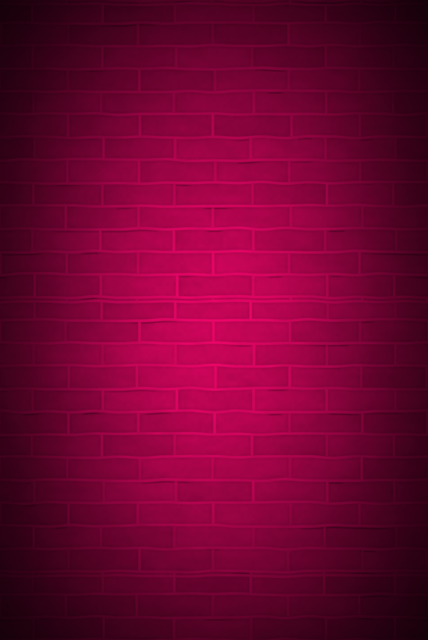
Give the GLSL for this texture, as a Shadertoy shader.

```glsl
const float COLUMNS = 6.0;
const float COURSES = 28.0;
const float PI = 3.14159265;
const vec3 MAGENTA = vec3(1.0, 0.024, 0.44);

float hash(vec2 p) {
    vec3 q = fract(p.xyx * vec3(0.1031, 0.1030, 0.0973));
    q += dot(q, q.yzx + 33.33);
    return fract((q.x + q.y) * q.z);
}

// Value noise over the unit square, wrapping after a whole number of cells
float noise(vec2 uv, vec2 cells) {
    vec2 p = uv * cells;
    vec2 i = floor(p);
    vec2 f = fract(p);
    f = f * f * (3.0 - 2.0 * f);
    vec2 a = mod(i, cells);
    vec2 b = mod(i + 1.0, cells);
    return mix(mix(hash(a), hash(vec2(b.x, a.y)), f.x),
               mix(hash(vec2(a.x, b.y)), hash(b), f.x), f.y);
}

float band(float dist, float halfWidth, float soft) {
    return 1.0 - smoothstep(halfWidth - soft, halfWidth + soft, dist);
}

// Soft spotlight, equal on opposite edges
float spotlight(vec2 uv) {
    vec2 s = abs(sin(PI * uv));
    float across = mix(0.31, 1.0, pow(s.x, 1.25));
    float down = mix(0.36, 1.0, s.y);
    return across * down;
}

// Relative brightness of the bricks and mortar
float masonry(vec2 uv, float aspect, float pixel) {
    float soft = max(0.04, 0.75 * pixel);

    // Courses with slightly uneven bed lines
    float y = uv.y * COURSES + 0.09 * (noise(uv, vec2(18.0, 28.0)) - 0.5);
    float row = mod(floor(y), COURSES);
    float v = fract(y);
    float bedDist = min(v, 1.0 - v);

    // Two squeezed courses and one doubled bed line
    bool squeezed = row == 14.0 || row == 27.0;
    bool doubled = squeezed || row == 2.0;
    if (doubled) bedDist = min(bedDist, abs(v - 0.81));
    float sliver = squeezed && v > 0.81 ? 1.0 : 0.0;

    // Running bond, a little wider towards the middle
    float shift = 0.5 * mod(row + step(row, 14.5) + sliver, 2.0);
    float d = uv.x - 0.5;
    float u = COLUMNS * d - 0.07 * sin(2.0 * PI * d) - shift;
    float joint = floor(u + 0.5);
    vec2 jointId = vec2(mod(joint, COLUMNS), row + 40.0 * sliver);
    float offset = u - joint - 0.05 * (hash(jointId + 7.0) - 0.5);
    float jointDist = abs(offset) * aspect * COURSES / COLUMNS;
    float column = mod(joint - step(offset, 0.0), COLUMNS);

    // Brick tone, grain and dark rim
    float tone = 0.94 + 0.09 * hash(vec2(column, row) + 31.0);
    tone += 0.06 * (noise(uv, vec2(24.0, 90.0)) - 0.5);
    tone += 0.04 * (noise(uv, vec2(120.0, 180.0)) - 0.5);
    tone -= 0.05 * band(min(bedDist, jointDist), 0.15, 0.08);

    // Short cracks below some bed lines
    float worn = smoothstep(0.76, 0.92, noise(uv, vec2(14.0, 28.0)));
    tone -= 0.22 * worn * band(abs(v - 0.89), 0.03, soft);

    // Mortar of varying strength
    float bed = band(bedDist, 0.055, soft) * mix(0.7, 1.0, noise(uv, vec2(30.0, 56.0)));
    float upright = band(jointDist, 0.055, soft) * mix(0.45, 1.0, hash(jointId + 19.0));
    return mix(tone, 1.19, max(bed, upright));
}

void mainImage(out vec4 fragColor, in vec2 fragCoord) {
    vec2 uv = fragCoord / iResolution.xy;
    float aspect = iResolution.x / iResolution.y;
    float pixel = COURSES / iResolution.y;
    float value = 0.79 * spotlight(uv) * masonry(uv, aspect, pixel);
    fragColor = vec4(value * MAGENTA, 1.0);
}
```
